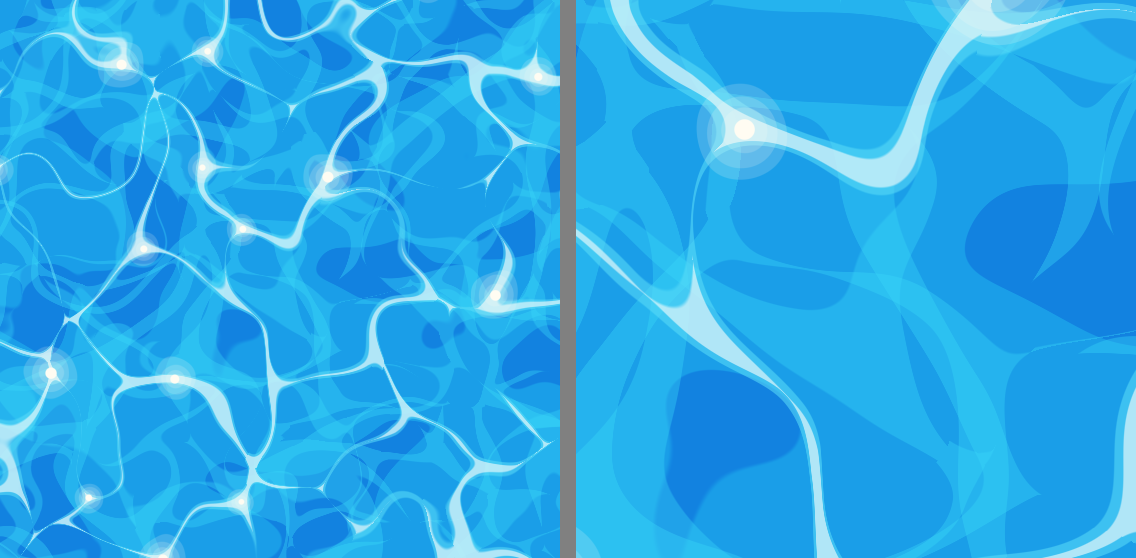
Left, the full canvas; right, a detail of the centre.
Reproduce this texture procedurally as a Shadertoy shader.

```glsl
// Sunlit pool water: flat translucent ribbons over blue, thin white caustic
// lines and round glints. Ribbons and lines are warped Voronoi borders with
// noisy widths; glints sit on the Voronoi corners of the line layer.
#define LINE_SCALE 4.6
#define WARP 0.85
#define FILLET 0.16
#define RIBBON_WIDTH 0.04
#define RIBBON_ALPHA 0.38
#define LINE_WIDTH 0.005
#define GLINT_RADIUS 0.0105
#define DARK_LEVEL 0.12

const vec3 WATER = vec3(0.10, 0.62, 0.91);
const vec3 DEEP  = vec3(0.07, 0.51, 0.88);
const vec3 CYAN  = vec3(0.22, 0.84, 0.97);
const vec3 FOAM  = vec3(0.90, 0.97, 0.98);
const vec3 CREAM = vec3(1.00, 0.99, 0.95);

vec2 hash2(vec2 p) {
    vec3 q = fract(p.xyx * vec3(0.1031, 0.1030, 0.0973));
    q += dot(q, q.yzx + 33.33);
    return fract((q.xx + q.yz) * q.zy);
}

float cornerSlope(vec2 cell, vec2 offset) {
    return dot(hash2(cell) * 2.0 - 1.0, offset);
}

// Gradient noise, roughly -0.6 to 0.6
float noise(vec2 p) {
    vec2 i = floor(p), f = p - i, e = vec2(1, 0);
    vec2 s = f * f * f * (f * (f * 6.0 - 15.0) + 10.0);
    return mix(mix(cornerSlope(i, f), cornerSlope(i + e, f - e), s.x),
               mix(cornerSlope(i + e.yx, f - e.yx), cornerSlope(i + 1.0, f - 1.0), s.x), s.y);
}

vec2 warp(vec2 p) {
    return WARP * vec2(noise(p * 1.15 + 3.7), noise(p * 1.15 + 41.3));
}

// Three closest Voronoi sites, in order of distance
void nearestSites(vec2 p, out vec2 a, out vec2 b, out vec2 c) {
    vec3 best = vec3(1e3);
    a = b = c = p;
    for (int k = 0; k < 9; k++) {
        vec2 cell = floor(p) + vec2(k % 3, k / 3) - 1.0;
        vec2 site = cell + 0.5 + 0.85 * (hash2(cell + 7.0) - 0.5);
        float d = distance(p, site);
        if (d < best.x)      { best = vec3(d, best.xy); c = b; b = a; a = site; }
        else if (d < best.y) { best = vec3(best.x, d, best.y); c = b; b = site; }
        else if (d < best.z) { best.z = d; c = site; }
    }
}

float bisector(vec2 p, vec2 a, vec2 b) {
    return dot(0.5 * (a + b) - p, normalize(b - a));
}

// Distance to the Voronoi borders, with rounded webbing at the corners
float network(vec2 p) {
    vec2 a, b, c;
    nearestSites(p, a, b, c);
    float d1 = bisector(p, a, b), d2 = bisector(p, a, c);
    float h = max(FILLET - abs(d1 - d2), 0.0);
    return min(d1, d2) - h * h / (4.0 * FILLET);
}

float lineWidth(vec2 p) {
    return min(LINE_WIDTH + 0.11 * noise(p * 1.1 + 23.0), 0.021);
}

float ribbon(vec2 uv, float scale, float seed, float px) {
    vec2 p = mat2(cos(seed), sin(seed), -sin(seed), cos(seed)) * uv * scale + seed * 9.0;
    p += warp(p);
    float width = min(RIBBON_WIDTH + 0.24 * noise(p * 1.2 + 61.0), 0.14);
    return smoothstep(-px, px, (width - network(p)) / scale);
}

vec2 circumcenter(vec2 a, vec2 b, vec2 c) {
    vec2 u = b - a, v = c - a;
    float area = 2.0 * (u.x * v.y - u.y * v.x);
    if (abs(area) < 0.1) area = 0.1;
    return a + vec2(v.y * dot(u, u) - u.y * dot(v, v), u.x * dot(v, v) - v.x * dot(u, u)) / area;
}

// Core and stepped halo of the glints near p (line space, before warping)
vec3 addGlints(vec3 color, vec2 p, float px) {
    vec2 w = p + warp(p), a, b, c;
    for (int k = 0; k < 9; k++) {
        vec2 cell = floor(w) + vec2(k % 3, k / 3) - 1.0;
        vec2 corner = cell + 0.5;
        for (int i = 0; i < 2; i++) {
            nearestSites(corner, a, b, c);
            corner = circumcenter(a, b, c);
        }
        if (distance(w, corner) > 0.8 || distance(corner, cell + 0.5) > 1.1) continue;
        nearestSites(corner, a, b, c);
        if (distance(corner, c) - distance(corner, a) > 0.02 || lineWidth(corner) < -0.015) continue;
        // Undo the warp by fixed-point steps
        vec2 q = corner;
        for (int i = 0; i < 6; i++) q = mix(q, corner - warp(q), 0.8);
        float radius = GLINT_RADIUS * mix(0.45, 1.0, hash2(cell + 19.0).x);
        float d = distance(p, q) / LINE_SCALE;
        for (float ring = 4.6; ring > 1.5; ring -= 1.2) {
            float edge = radius * ring * (1.0 + 0.3 * noise(p * 4.0 + ring * 5.0));
            color = mix(color, CREAM, 0.17 * smoothstep(px, -px, d - edge));
        }
        color = mix(color, CREAM, smoothstep(px, -px, d - radius));
    }
    return color;
}

void mainImage(out vec4 fragColor, in vec2 fragCoord) {
    vec2 uv = fragCoord / iResolution.y;
    float px = 0.8 / iResolution.y;

    // Deep patches
    vec2 p = uv * 5.0 + 11.0;
    float deep = noise(p + warp(p)) - DARK_LEVEL;
    vec3 color = mix(WATER, DEEP, smoothstep(-px, px, deep / 5.0));

    // Overlapping ribbons
    for (float i = 0.0; i < 3.0; i++)
        color = mix(color, CYAN, RIBBON_ALPHA * ribbon(uv, 3.6 + 1.1 * i, 0.6 + 1.3 * i, px));

    // Caustic lines: soft sheath, then bright core
    p = uv * LINE_SCALE + 4.0;
    vec2 w = p + warp(p);
    float d = network(w), width = lineWidth(w);
    float sheath = width + 0.018 + 0.03 * noise(w * 2.0);
    color = mix(color, mix(CYAN, FOAM, 0.2), 0.55 * smoothstep(-px, px, (sheath - d) / LINE_SCALE));
    color = mix(color, FOAM, 0.68 * smoothstep(-px, px, (width - d) / LINE_SCALE));

    fragColor = vec4(addGlints(color, p, px), 1.0);
}
```
